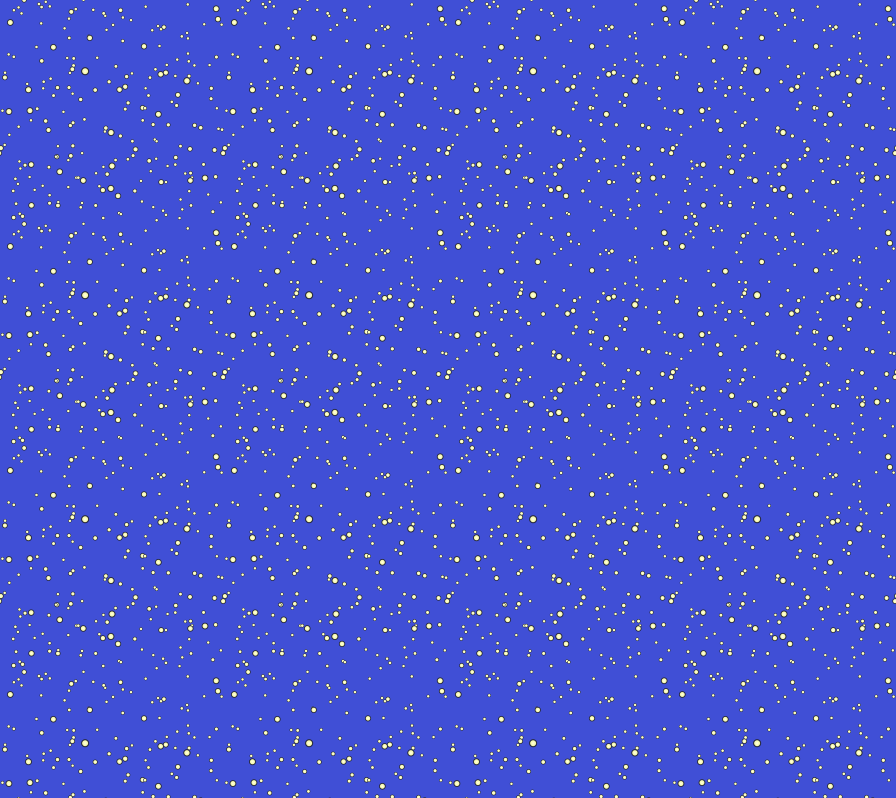
Give the GLSL for this pattern, as a Shadertoy shader.

```glsl
// Small cream dots with dark rims scattered over a blue ground.
// One square tile repeats across and down; inside it, a wrapped grid of cells
// holds a few hashed dots each, with uneven density and mostly small sizes.

#define TILES_ACROSS 4.0
#define CELLS 10.0
#define DOTS_PER_CELL 3
#define MIN_RADIUS 0.0075
#define MAX_RADIUS 0.0165
#define CORE_SHARE 0.72
#define SPARSE 0.45
#define ACCENT_POS vec2(0.380, 0.318)
#define GROUND vec3(0.25, 0.31, 0.84)
#define RIM vec3(0.16, 0.17, 0.27)
#define CORE vec3(0.96, 0.97, 0.66)
#define CENTRE vec3(1.0, 1.0, 0.86)

float hash(vec2 p) {
    return fract(sin(dot(p, vec2(127.1, 311.7))) * 43758.5453);
}

float coverage(float dist, float pixel) {
    return 1.0 - smoothstep(-0.6 * pixel, 0.6 * pixel, dist);
}

// Paints a rimmed dot; offset and radius are in tile units.
vec3 paintDot(vec3 base, vec2 offset, float radius, float pixel) {
    float dist = length(offset);
    float coreRadius = radius * CORE_SHARE;
    vec3 core = mix(CENTRE, CORE, smoothstep(0.0, coreRadius, dist));
    base = mix(base, RIM, coverage(dist - radius, pixel));
    return mix(base, core, coverage(dist - coreRadius, pixel));
}

void mainImage(out vec4 fragColor, in vec2 fragCoord) {
    // Tiles start at the upper left corner
    float tileSize = iResolution.x / TILES_ACROSS;
    float pixel = 1.0 / tileSize;
    vec2 tile = fract(vec2(fragCoord.x, iResolution.y - fragCoord.y) / tileSize);
    vec2 home = floor(tile * CELLS);
    vec3 color = GROUND;

    // Scattered dots from this cell and its neighbours
    for (int y = -1; y <= 1; y++)
    for (int x = -1; x <= 1; x++) {
        vec2 cell = home + vec2(x, y);
        vec2 id = mod(cell, CELLS);
        float density = mix(SPARSE, 1.0, hash(id + 71.3));
        for (int i = 0; i < DOTS_PER_CELL; i++) {
            vec2 seed = id + float(i) * vec2(17.3, 29.7);
            if (hash(seed + 5.1) > density) continue;
            vec2 jitter = vec2(hash(seed + 11.9), hash(seed + 43.7));
            float size = pow(hash(seed + 83.2), 3.0);
            float radius = mix(MIN_RADIUS, MAX_RADIUS, size);
            color = paintDot(color, tile - (cell + jitter) / CELLS, radius, pixel);
        }
    }

    // One largest dot in each tile
    color = paintDot(color, tile - ACCENT_POS, MAX_RADIUS * 1.1, pixel);
    fragColor = vec4(color, 1.0);
}
```
